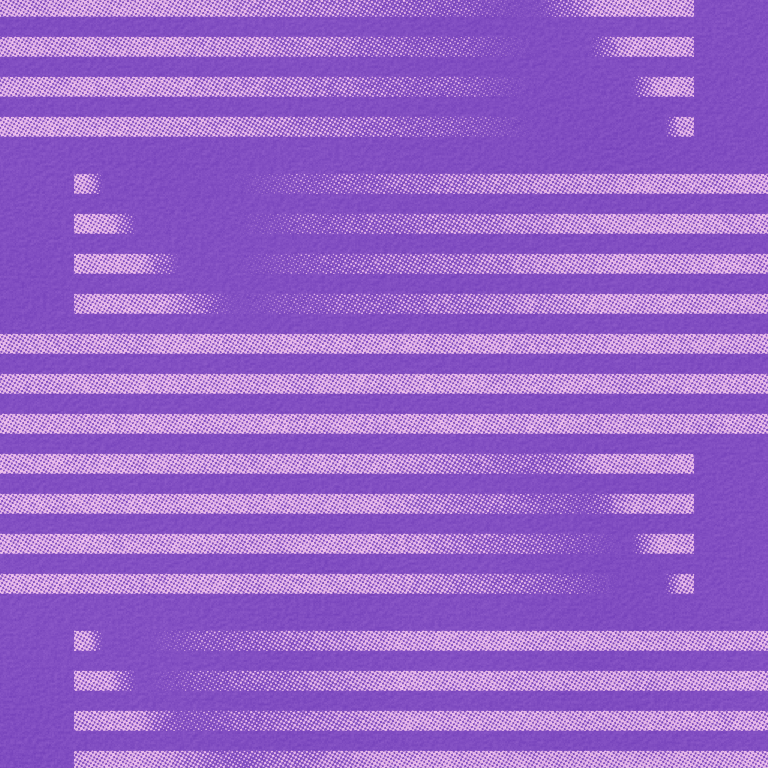
Give the GLSL for this pattern, as a WebGL 1 fragment shader.

```glsl
precision highp float;
// Halftone pink bars on grained purple paper, fading in mirrored stepped groups.

#define PAPER vec3(0.507, 0.307, 0.760)
#define INK vec3(0.910, 0.730, 0.910)
#define PITCH 0.05208      // distance between bar centres
#define PERIOD 0.59505     // height of one group of eleven bars
#define FIRST_BAR 0.2393   // centre of the first bar, from the top
#define BAR_HALF 0.0127    // half the bar height
#define INSET 0.0966       // blank margin beside the stepped bars
#define DOTS 226.0         // halftone cells across the canvas
#define SCREEN_ANGLE 0.52  // halftone rotation in radians
#define MAX_TONE 0.63      // ink coverage of a solid bar
#define GRAIN 0.062        // strength of the paper texture

uniform vec2 u_resolution;

float hash(vec2 p) {
  vec3 q = fract(p.xyx * vec3(0.1031, 0.1030, 0.0973));
  q += dot(q, q.yzx + 33.33);
  return fract((q.x + q.y) * q.z);
}

float noise(vec2 p) {
  vec2 i = floor(p);
  vec2 f = fract(p);
  f = f * f * (3.0 - 2.0 * f);
  return mix(mix(hash(i), hash(i + vec2(1.0, 0.0)), f.x),
             mix(hash(i + vec2(0.0, 1.0)), hash(i + 1.0), f.x), f.y);
}

// Ink density along a stepped bar; x runs inward from its blunt end.
float steppedTone(float x, float rank, float lower) {
  float tipStart = 0.110 + 0.030 * rank;
  float tipEnd = 0.139 + rank * (0.0385 + 0.0075 * rank);
  float tip = 1.0 - smoothstep(tipStart, tipEnd, x);
  vec2 fade = mix(vec2(0.285, 0.790), vec2(0.180, 0.520), lower);
  float body = clamp((x - fade.x) / (fade.y - fade.x), 0.0, 1.0);
  body *= 1.3 - 0.3 * body;
  return 1.0 - (1.0 - tip) * (1.0 - body);
}

void main() {
  vec2 uv = gl_FragCoord.xy / u_resolution;
  float px = 1.0 / min(u_resolution.x, u_resolution.y);
  float fromTop = 1.0 - uv.y;

  // Rotated halftone screen
  float c = cos(SCREEN_ANGLE);
  float s = sin(SCREEN_ANGLE);
  vec2 cell = mat2(c, s, -s, c) * uv * DOTS;
  vec2 wave = cos(6.28318 * cell);
  float dots = 0.5 + 0.25 * (wave.x + wave.y);
  float jitter = hash(floor(cell + 0.5) + 200.0) - 0.5;

  // Bar index within its group, and rank counted from the nearer group end
  float v = mod(fromTop - FIRST_BAR + 0.5 * PITCH, PERIOD);
  float bar = min(floor(v / PITCH), 10.0);
  float rank = min(bar, 10.0 - bar);
  float stepped = 1.0 - step(3.5, rank);
  float inward = bar > 5.0 ? 1.0 - uv.x : uv.x;

  // Bar shape with edges nibbled by the screen
  float nibble = (dots - 0.5) * 0.0012;
  float edge = BAR_HALF - abs(v - (bar + 0.5) * PITCH) + nibble;
  float shape = smoothstep(-0.6 * px, 0.6 * px, edge);
  float margin = smoothstep(-0.6 * px, 0.6 * px, inward - INSET + nibble);
  shape *= mix(1.0, margin, stepped);

  // Tone, with uneven inking, turned into dots
  float lower = step(0.417, fromTop);
  float tone = mix(1.0, steppedTone(inward, rank, lower), stepped);
  float uneven = 0.20 * jitter + 0.08 * (noise(uv * 38.0) - 0.5);
  float coverage = tone * MAX_TONE + uneven * smoothstep(0.0, 0.25, tone);
  float soft = clamp(1.1 * DOTS * px, 0.02, 0.5);
  float ink = smoothstep(-soft, soft, dots - 1.0 + coverage);
  ink *= shape * smoothstep(0.0, 0.3, tone);

  // Embossed paper grain and broad mottling
  vec2 fiber = uv * vec2(210.0, 300.0);
  float emboss = noise(fiber) - noise(fiber + vec2(0.5, -0.7));
  float speck = hash(floor(uv * 512.0)) - 0.5;
  float mottle = noise(uv * 5.0) - 0.5;
  float grain = GRAIN * (0.6 * emboss + 0.6 * speck + 0.3 * mottle);

  vec3 color = mix(PAPER, INK, ink) + grain * vec3(1.0, 1.0, 0.6);
  gl_FragColor = vec4(color, 1.0);
}
```
